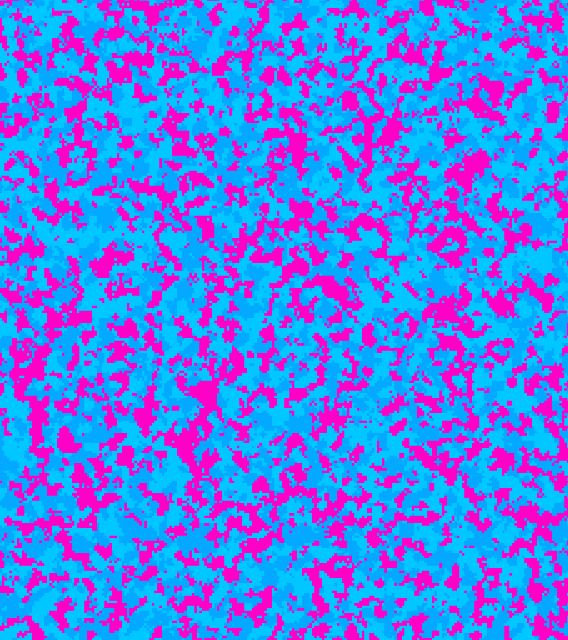
A WebGL 1 fragment shader for this texture:

```glsl
precision highp float;
// Ragged, blocky three-colour camouflage of cyan, azure and magenta grains.

uniform vec2 u_resolution;

const vec3 CYAN = vec3(0.0, 0.78, 1.0);
const vec3 AZURE = vec3(0.01, 0.66, 1.0);
const vec3 MAGENTA = vec3(1.0, 0.0, 0.78);

const float ROWS = 256.0;           // square cells over the canvas height
const float EDGE = 0.13;            // half width of a cell edge, in cells
const float CLUSTER_SIZE = 6.5;     // grain sizes, in cells
const float GRAIN_SIZE = 3.5;
const float RAGGED_SIZE = 2.1;
const float CLUSTER_WEIGHT = 0.3;
const float GRAIN_WEIGHT = 1.0;
const float RAGGED_WEIGHT = 0.6;
const float SPECK_WEIGHT = 0.2;
const vec3 SHARE_BIAS = vec3(0.02, 0.0, 0.0);  // cyan, azure, magenta

// Three independent random values per lattice point.
vec3 hash3(vec2 p) {
  vec3 q = fract(p.xyx * vec3(0.1031, 0.1030, 0.0973));
  q += dot(q, q.yxz + 33.33);
  return fract((q.xxy + q.yzz) * q.zyx);
}

// Three independent channels of smooth value noise.
vec3 noise3(vec2 p) {
  vec2 i = floor(p);
  vec2 f = fract(p);
  f = f * f * (3.0 - 2.0 * f);
  vec3 low = mix(hash3(i), hash3(i + vec2(1.0, 0.0)), f.x);
  vec3 high = mix(hash3(i + vec2(0.0, 1.0)), hash3(i + 1.0), f.x);
  return mix(low, high, f.y);
}

vec2 rotate(vec2 p, float angle) {
  float c = cos(angle);
  float s = sin(angle);
  return vec2(c * p.x - s * p.y, s * p.x + c * p.y);
}

// Each cell takes the colour whose noise field is strongest there.
vec3 cellColor(vec2 cell) {
  vec3 score = SHARE_BIAS;
  score += CLUSTER_WEIGHT * noise3(rotate(cell, 0.4) / CLUSTER_SIZE + 517.0);
  score += GRAIN_WEIGHT * noise3(rotate(cell, 1.0) / GRAIN_SIZE + 291.0);
  score += RAGGED_WEIGHT * noise3(rotate(cell, 0.7) / RAGGED_SIZE + 743.0);
  score += SPECK_WEIGHT * hash3(cell + 61.0);
  if (score.z > max(score.x, score.y)) return MAGENTA;
  return score.x > score.y ? CYAN : AZURE;
}

void main() {
  // The quarter-cell offset lets some cell edges fall inside pixels.
  vec2 p = gl_FragCoord.xy / u_resolution.y * ROWS - 0.25;
  vec2 cell = floor(p);

  // Flat cells joined by narrow smooth edges.
  vec2 blend = smoothstep(0.5 - EDGE, 0.5 + EDGE, fract(p));
  vec3 low = mix(cellColor(cell), cellColor(cell + vec2(1.0, 0.0)), blend.x);
  vec3 high = mix(cellColor(cell + vec2(0.0, 1.0)), cellColor(cell + 1.0), blend.x);
  gl_FragColor = vec4(mix(low, high, blend.y), 1.0);
}
```
